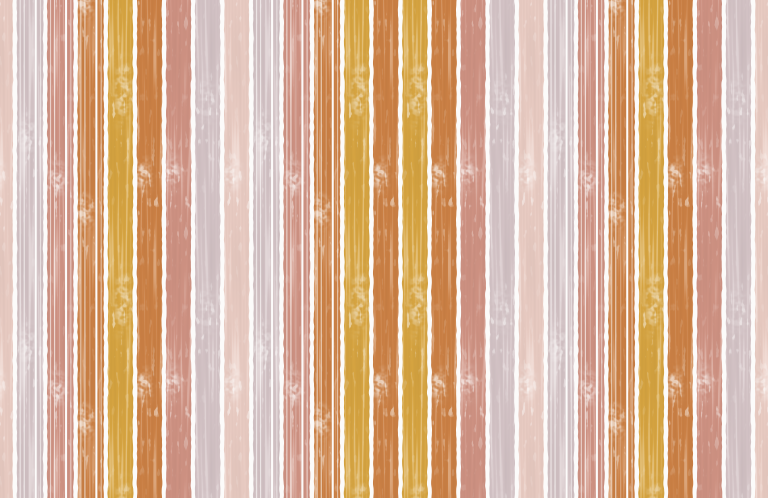
Reproduce this pattern procedurally as a WebGL 1 fragment shader.

```glsl
precision highp float;

uniform vec2 u_resolution;

// Lengths are fractions of the canvas width
#define ORIGIN 0.1406
#define PLAIN_PITCH 0.03785
#define STREAKED_PITCH 0.0395
#define GAP 0.0054
#define TILE_HEIGHT 0.2734
#define FIBRE_AMOUNT 0.30
#define WEAR_AMOUNT 0.62
#define FLECK_AMOUNT 0.45
#define PAPER vec3(0.99, 0.985, 0.98)

vec2 gradient(vec2 cell) {
  float h = fract(sin(dot(cell, vec2(127.1, 311.7))) * 43758.55);
  return vec2(cos(h * 6.2832), sin(h * 6.2832));
}

// Gradient noise, periodic in y
float noise(vec2 p, float period) {
  vec2 i = floor(p), f = p - i;
  vec2 w = f * f * f * (f * (f * 6.0 - 15.0) + 10.0);
  float y0 = mod(i.y, period), y1 = mod(i.y + 1.0, period);
  float a = dot(gradient(vec2(i.x, y0)), f);
  float b = dot(gradient(vec2(i.x + 1.0, y0)), f - vec2(1.0, 0.0));
  float c = dot(gradient(vec2(i.x, y1)), f - vec2(0.0, 1.0));
  float d = dot(gradient(vec2(i.x + 1.0, y1)), f - vec2(1.0, 1.0));
  return mix(mix(a, b, w.x), mix(c, d, w.x), w.y);
}

// Share of a pixel-wide window at u that lies between two edges
float band(float u, float left, float right, float px) {
  return clamp((min(u + 0.5 * px, right) - max(u - 0.5 * px, left)) / px, 0.0, 1.0);
}

// Kinds 0-4 are plain, 5-7 are streaked and run back through the colours
vec3 inkColour(float kind) {
  float hue = min(kind, 8.0 - kind);
  if (hue < 0.5) return vec3(0.83, 0.635, 0.25);
  if (hue < 1.5) return vec3(0.785, 0.495, 0.265);
  if (hue < 2.5) return vec3(0.80, 0.565, 0.505);
  if (hue < 3.5) return vec3(0.82, 0.755, 0.765);
  return vec3(0.90, 0.785, 0.75);
}

// Centre across, centre down, height and strength of the worn patch
vec4 wornPatch(float kind) {
  if (kind < 0.5) return vec4(0.50, 0.44, 0.11, 0.75);
  if (kind < 1.5) return vec4(0.22, 0.83, 0.055, 1.0);
  if (kind < 2.5) return vec4(0.18, 0.82, 0.06, 0.9);
  if (kind < 3.5) return vec4(0.40, 0.48, 0.10, 0.4);
  if (kind < 4.5) return vec4(0.26, 0.83, 0.06, 0.85);
  if (kind < 5.5) return vec4(0.35, 0.64, 0.08, 0.6);
  if (kind < 6.5) return vec4(0.35, 0.85, 0.06, 0.9);
  return vec4(0.26, 0.01, 0.06, 1.0);
}

// Bare lines that split a streaked stripe
float streaks(float u, float px) {
  float bare = 0.60 * band(u, 0.09, 0.13, px);
  bare += 0.65 * band(u, 0.23, 0.27, px);
  bare += 0.25 * band(u, 0.40, 0.44, px);
  bare += band(u, 0.61, 0.68, px);
  return bare + 0.50 * band(u, 0.79, 0.83, px);
}

void main() {
  float x = gl_FragCoord.x / u_resolution.x;
  float v = (u_resolution.y - gl_FragCoord.y) / u_resolution.x / TILE_HEIGHT;
  float px = 1.0 / (u_resolution.x * PLAIN_PITCH);

  // Find the stripe: a run of eight kinds, then a run of ten
  float repeatWidth = 12.0 * PLAIN_PITCH + 6.0 * STREAKED_PITCH;
  float along = mod(x - ORIGIN + 0.5 * GAP, repeatWidth);
  float start = 0.0, kind = 0.0, stripeStart = 0.0, pitch = PLAIN_PITCH;
  for (int i = 0; i < 18; i++) {
    float n = float(i);
    float k = n < 9.5 ? mod(n, 8.0) : n - 10.0;
    float w = k > 4.5 ? STREAKED_PITCH : PLAIN_PITCH;
    if (along >= start) {
      kind = k;
      stripeStart = start;
      pitch = w;
    }
    start += w;
  }
  float u = (along - stripeStart - 0.5 * GAP) / PLAIN_PITCH;
  float right = (pitch - GAP) / PLAIN_PITCH;
  float seed = kind * 31.0;

  // Slightly uneven edges
  float wobble = 0.03 * noise(vec2(seed + 0.5, v * 30.0), 30.0);
  float ink = band(u, wobble, right - wobble, px);
  if (kind > 4.5) ink *= 1.0 - streaks(u, px);

  // Long brush fibres
  float fibre = noise(vec2(u * 10.0 + seed, v * 2.0), 2.0);
  ink *= 1.0 - FIBRE_AMOUNT * smoothstep(0.08, 0.5, fibre);

  // Soft worn patch with a grainy outline
  vec4 patchShape = wornPatch(kind);
  float down = fract(v - patchShape.y + 0.5) - 0.5;
  vec2 offset = vec2((u - patchShape.x) / 0.26, down / patchShape.z);
  float grain = noise(vec2(u * 4.0 + seed, v * 29.0), 29.0)
              + 0.6 * noise(vec2(u * 9.0 + seed, v * 65.0), 65.0);
  float worn = exp(-dot(offset, offset)) * smoothstep(-0.45, 0.55, grain);
  ink *= 1.0 - WEAR_AMOUNT * patchShape.w * min(1.5 * worn, 1.0);

  // Short dry scratches, mostly trailing below the patch
  float trail = exp(-pow((down - 0.10) / 0.20, 2.0));
  float scratch = noise(vec2(u * 8.0 + seed + 11.0, v * 14.0), 14.0);
  scratch = smoothstep(0.22, 0.5, scratch + 0.25 * grain);
  ink *= 1.0 - FLECK_AMOUNT * scratch * (0.25 + 0.75 * trail);

  vec3 colour = inkColour(kind) * (1.0 + 0.05 * fibre);
  gl_FragColor = vec4(mix(PAPER, colour, ink), 1.0);
}
```
